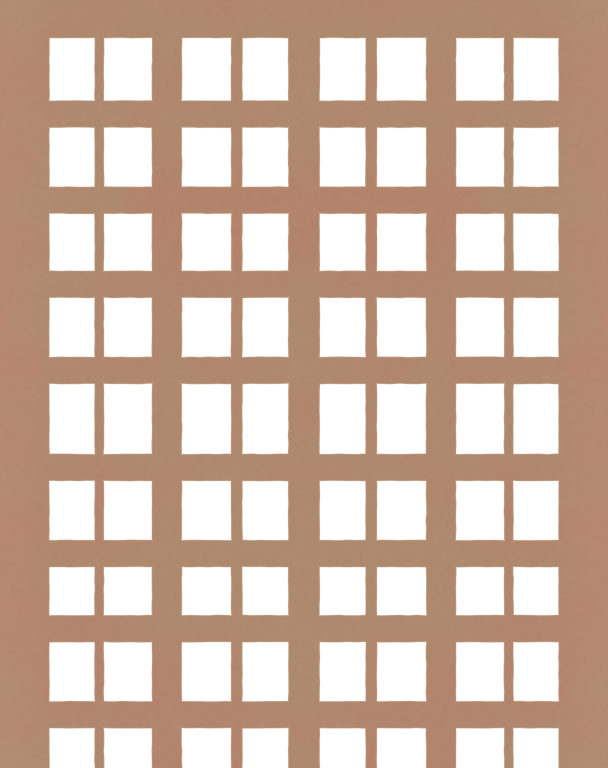
A WebGL 2 fragment shader for this pattern:

```glsl
#version 300 es
precision highp float;
// Mottled clay-brown facade with nine rows of paired white windows, mirrored about its centre.
uniform vec2 u_resolution;
out vec4 fragColor;

float hash(vec2 p) {
    vec3 q = fract(vec3(p.xyx) * 0.1031);
    q += dot(q, q.yzx + 33.33);
    return fract((q.x + q.y) * q.z);
}

float noise(vec2 p) {
    vec2 i = floor(p), f = fract(p);
    f = f * f * (3.0 - 2.0 * f);
    return mix(mix(hash(i), hash(i + vec2(1, 0)), f.x),
               mix(hash(i + vec2(0, 1)), hash(i + vec2(1, 1)), f.x), f.y);
}

// Signed distance to the interval from a to b, negative inside
float span(float x, float a, float b) {
    return abs(x - 0.5 * (a + b)) - 0.5 * (b - a);
}

void main() {
    vec2 uv = gl_FragCoord.xy / u_resolution;
    float aspect = u_resolution.x / u_resolution.y;
    vec2 p = vec2(abs(uv.x - 0.5), 1.0 - uv.y);   // from centre, from top

    // Window columns: inner and outer edges, counted from the centre line
    vec2 columns[4] = vec2[4](vec2(0.0260, 0.1012), vec2(0.1201, 0.2007),
                              vec2(0.2503, 0.3289), vec2(0.3446, 0.4186));
    float dx = 1.0;
    for (int i = 0; i < 4; i++) dx = min(dx, span(p.x, columns[i].x, columns[i].y));

    // Window rows: varied heights with equal gaps, the last cut by the border
    float heights[9] = float[9](0.0814, 0.0768, 0.0742, 0.0768, 0.0911,
                                0.0768, 0.0625, 0.0768, 0.0768);
    float dy = 1.0, top = 0.0495;
    for (int i = 0; i < 9; i++) {
        dy = min(dy, span(p.y, top, top + heights[i]));
        top += heights[i] + 0.0353;
    }

    // Slightly uneven rims
    float d = max(dx * aspect, dy);
    d += 0.0008 * (noise(uv * vec2(70, 90)) - 0.5);

    // Wall: broad drifts between rosy and olive brown, plus faint grain
    vec2 w = vec2(p.x * aspect, p.y);
    float drift = 0.65 * noise(w * 7.0 + 3.0) + 0.35 * noise(w * 19.0 + 11.0);
    vec3 wall = mix(vec3(0.702, 0.518, 0.422), vec3(0.682, 0.538, 0.430),
                    smoothstep(0.25, 0.75, drift));
    wall += 0.014 * smoothstep(0.38, 0.5, p.x);
    wall += 0.008 * (noise(uv * vec2(160, 200)) - 0.5);

    // Thin warm fringe around each pane
    float fringe = 1.0 - smoothstep(0.0, 0.0025, abs(d));
    wall = mix(wall, vec3(0.74, 0.61, 0.49), 0.5 * fringe);

    float aa = 0.8 / u_resolution.y;
    float pane = 1.0 - smoothstep(-aa, aa, d);
    fragColor = vec4(mix(wall, vec3(1.0), pane), 1.0);
}
```
